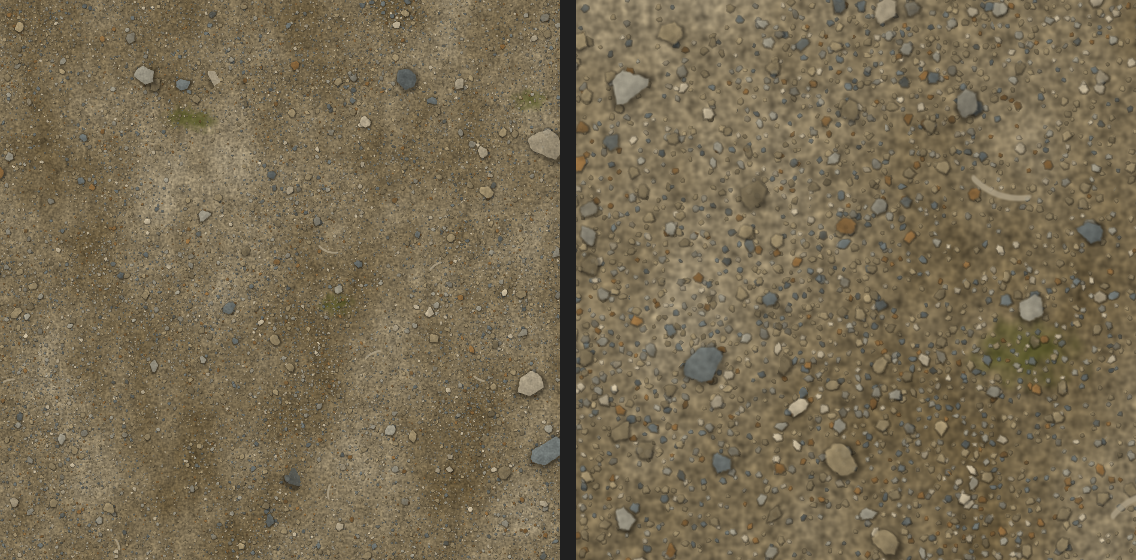
Left: the whole. Right: its middle third, enlarged.
Give the GLSL for this texture, as a three.js fragment shader.

```glsl
// Trodden gravel soil: brown grit, scattered pebbles, a few larger stones, twigs and moss.
varying vec2 vUv;

vec2 hash2(vec2 p) {
  vec3 q = fract(p.xyx * vec3(0.1031, 0.1030, 0.0973));
  q += dot(q, q.yzx + 33.33);
  return fract((q.xx + q.yz) * q.zy);
}

float cornerSlope(vec2 corner, vec2 offset) {
  return dot(hash2(corner) * 2.0 - 1.0, offset);
}

// Gradient noise, roughly -0.7 to 0.7
float noise(vec2 p) {
  vec2 i = floor(p), f = fract(p);
  vec2 u = f * f * f * (f * (f * 6.0 - 15.0) + 10.0);
  vec2 e = vec2(1.0, 0.0);
  return mix(mix(cornerSlope(i, f), cornerSlope(i + e, f - e), u.x),
             mix(cornerSlope(i + e.yx, f - e.yx), cornerSlope(i + 1.0, f - 1.0), u.x), u.y);
}

float fbm(vec2 p) {
  float sum = 0.0, amp = 1.0;
  for (int i = 0; i < 5; i++) {
    sum += amp * noise(p);
    p = p * 2.03 + 17.3;
    amp *= 0.55;
  }
  return sum;
}

mat2 rotation(float a) {
  return mat2(cos(a), sin(a), -sin(a), cos(a));
}

// Rounded, irregular polygon of about unit radius
float stoneDistance(vec2 p, vec2 seed) {
  float d = length(p) - 1.0;
  for (int k = 0; k < 6; k++) {
    vec2 rnd = hash2(seed + float(k) * 7.31);
    float a = (float(k) + 0.8 * rnd.x) * 1.047;
    d = max(d, dot(p, vec2(cos(a), sin(a))) - mix(0.62, 1.0, rnd.y));
  }
  return d;
}

vec3 stoneColor(vec2 rnd) {
  vec3 c = vec3(0.56, 0.50, 0.38);                      // tan
  c = mix(c, vec3(0.55, 0.53, 0.47), step(0.42, rnd.x)); // grey
  c = mix(c, vec3(0.39, 0.41, 0.40), step(0.65, rnd.x)); // slate
  c = mix(c, vec3(0.52, 0.39, 0.23), step(0.80, rnd.x)); // ochre
  c = mix(c, vec3(0.69, 0.64, 0.54), step(0.87, rnd.x)); // pale
  return c * mix(0.85, 1.13, rnd.y);
}

// One jittered grid of stones laid over the ground
void scatterStones(inout vec3 color, vec2 uv, float scale, float density, float size, float bare) {
  vec2 q = uv * scale;
  for (int j = -1; j <= 1; j++) {
    for (int i = -1; i <= 1; i++) {
      vec2 id = floor(q) + vec2(float(i), float(j));
      vec2 seed = id + scale * 1.7;
      vec2 place = hash2(seed), form = hash2(seed + 41.3), look = hash2(seed + 83.9);
      float cluster = 1.0 + 1.1 * noise(id / scale * 5.0 + 9.0) - 0.5 * bare;
      if (form.x > density * cluster) continue;

      float radius = size * mix(0.5, 1.15, place.x * form.y);
      vec2 offset = (q - id - 0.5 - 0.7 * (place - 0.5)) / radius;
      if (dot(offset, offset) > 4.5) continue;
      vec2 p = rotation(look.y * 6.283) * offset;
      p.y *= mix(1.0, 1.65, form.y * look.x);
      float d = stoneDistance(p, seed) + 0.09 * noise(p * 3.5 + seed);

      // Contact shadow, a little longer to the lower right
      float away = dot(offset, vec2(0.6, -0.8)) / (length(offset) + 0.1);
      color *= 1.0 - 0.38 * smoothstep(0.42, -0.05, d - 0.16 * away);

      float edge = 0.001 * scale / radius;
      float buried = mix(0.65, 1.0, smoothstep(0.0, 0.5, hash2(seed + 5.7).x));
      vec3 stone = stoneColor(hash2(seed + 19.1));
      stone *= 1.0 - 0.09 * away * smoothstep(-0.6, 0.0, d);
      stone *= 1.0 + 0.16 * fbm(uv * 85.0 + seed) + 0.16 * noise(uv * 260.0);
      color = mix(color, stone, buried * smoothstep(edge, -edge, d));
    }
  }
}

void main() {
  vec2 uv = vUv;

  // Damp and dusty areas, drawn out into upright tracks
  float tracks = fbm(uv * vec2(6.0, 2.2) + 3.1);
  float patches = fbm(uv * 9.0 + 21.0);
  float dust = clamp(0.54 + 0.55 * tracks + 0.32 * patches, 0.0, 1.0);
  vec3 color = mix(vec3(0.35, 0.29, 0.18), vec3(0.59, 0.54, 0.44), dust);
  color *= 1.0 + 0.22 * fbm(uv * 45.0) + 0.34 * noise(uv * 170.0) + 0.28 * noise(uv * 290.0);

  // Moss tufts
  for (int k = 0; k < 4; k++) {
    vec2 p = uv - hash2(vec2(float(k) * 3.7, 12.0));
    float tuft = smoothstep(0.035, 0.0, length(p * vec2(0.8, 1.3)) + 0.02 * noise(uv * 90.0));
    color = mix(color, vec3(0.30, 0.32, 0.11), 0.6 * tuft);
  }

  // Grit up to stones
  scatterStones(color, uv, 185.0, 0.68, 0.46, dust);
  scatterStones(color, uv, 105.0, 0.48, 0.42, dust);
  scatterStones(color, uv, 52.0, 0.27, 0.38, dust);
  scatterStones(color, uv, 24.0, 0.17, 0.34, dust);
  scatterStones(color, uv, 9.0, 0.13, 0.33, dust);

  // Pale twigs
  for (int k = 0; k < 7; k++) {
    vec2 rnd = hash2(vec2(float(k) * 5.3, 71.0));
    vec2 p = rotation(rnd.x * 20.0) * (uv - hash2(vec2(float(k) * 9.1, 33.0)));
    p.y += 14.0 * p.x * p.x;
    float d = length(vec2(max(abs(p.x) - mix(0.007, 0.018, rnd.y), 0.0), p.y));
    color = mix(color, vec3(0.68, 0.63, 0.53), 0.8 * smoothstep(0.0027, 0.0009, d));
  }

  gl_FragColor = vec4(clamp(color, 0.0, 1.0), 1.0);
}
```
